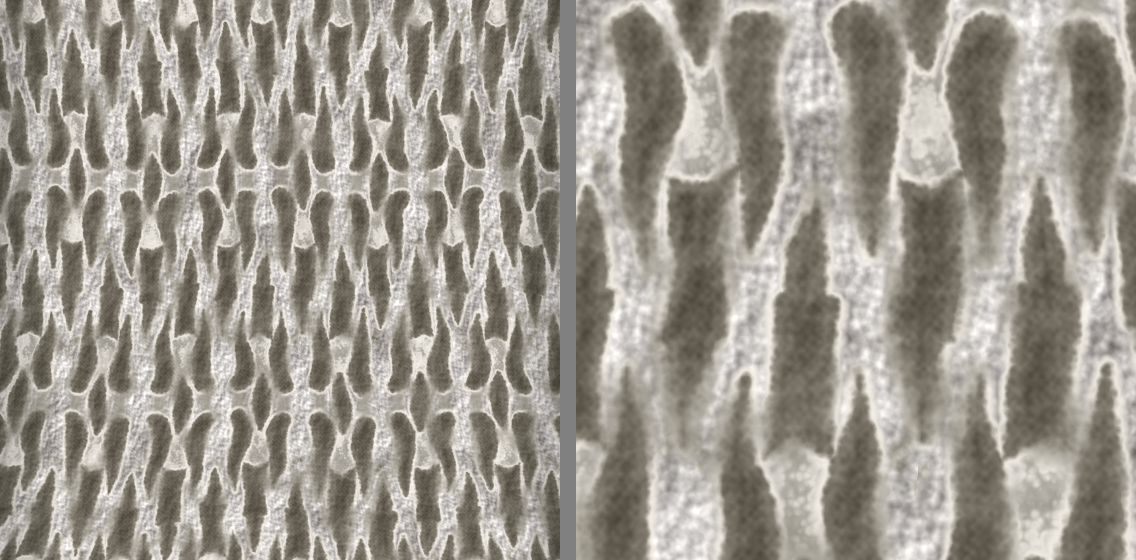
Left, the full canvas; right, a detail of the centre.
Reproduce this texture procedurally as a Shadertoy shader.

```glsl
// Staggered rows of dark lenses, curved wings and pointed spears sunk into pale crumpled cloth.
// Each motif is mirrored and made of tapered capsules; rows overlap so that spears interlock.
// Sines bend the outlines, cellular noise gives the crumple, grain and wear.

const vec3 DARK   = vec3(0.365, 0.345, 0.295);
const vec3 OLIVE  = vec3(0.50, 0.48, 0.43);
const vec3 TAN    = vec3(0.59, 0.57, 0.52);
const vec3 GREY   = vec3(0.62, 0.60, 0.585);
const vec3 SILVER = vec3(0.83, 0.815, 0.805);
const vec3 CREAM  = vec3(0.95, 0.93, 0.89);

const float ROW_STEP = 0.397;   // canvas height between rows
const float UNIT = 0.1367;      // mean column width

vec2 hash2(vec2 p) {
    p = vec2(dot(p, vec2(127.1, 311.7)), dot(p, vec2(269.5, 183.3)));
    return fract(sin(p) * 43758.5);
}

// Distance to the nearest scattered point
float cells(vec2 p) {
    vec2 id = floor(p), f = p - id;
    float best = 2.0;
    for (int y = -1; y <= 1; y++)
        for (int x = -1; x <= 1; x++) {
            vec2 o = vec2(x, y);
            best = min(best, length(o + hash2(id + o) - f));
        }
    return best;
}

float crumple(vec2 p) {
    return 0.5 * cells(p * vec2(5.0, 3.0)) + 0.28 * cells(p * vec2(13.0, 9.0) + 7.0)
         + 0.22 * cells(p * 25.0 + 3.0);
}

vec2 sway(vec2 p) {
    return vec2(sin(p.y * 3.1 + 1.7 * sin(p.x * 1.3)) + 0.6 * sin(p.y * 7.3 + p.x * 4.1),
                sin(p.x * 2.3 + 1.1) + 0.7 * sin(p.x * 5.7 + p.y * 2.9));
}

// Capsule whose radius shrinks from ra to rb along a convex curve
float taper(vec2 p, vec2 a, vec2 b, float ra, float rb) {
    vec2 ab = b - a;
    float h = clamp(dot(p - a, ab) / dot(ab, ab), 0.0, 1.0);
    return length(p - a - h * ab) - mix(ra, rb, h * h);
}

float box(vec2 p, vec2 halfSize) {
    vec2 q = abs(p) - halfSize;
    return length(max(q, 0.0)) + min(max(q.x, q.y), 0.0);
}

// Dark shapes of one motif, centred on its lens
float motif(vec2 p) {
    p = abs(p);
    float lens = taper(p, vec2(0.0), vec2(0.0, 0.37), 0.115, 0.03);
    float hook = 0.05 * smoothstep(0.42, 0.12, p.y);
    vec2 w = p - vec2(hook + 0.015 * sin(p.y * 9.0), 0.0);
    float wing = taper(w, vec2(0.225, 0.26), vec2(0.255, 1.17), 0.128, 0.015);
    float waist = 0.112 + 0.06 * abs(p.y - 1.2);
    float body = box(p - vec2(0.0, 1.23 - 0.4 * p.x), vec2(waist, 0.33)) - 0.012;
    float tip = taper(p, vec2(0.0, 1.42), vec2(0.0, 1.97), 0.1, 0.012);
    return min(min(lens, wing), min(body, tip));
}

void mainImage(out vec4 fragColor, in vec2 fragCoord) {
    vec2 uv = fragCoord / iResolution.xy;
    float pixel = 1.0 / (min(iResolution.x, iResolution.y) * UNIT);

    // Columns widen towards the bottom
    float t = (uv.y - 0.281) / ROW_STEP;
    float column = (uv.x - 0.609) / (0.135 + 0.045 * (uv.y - 0.72) * (uv.y - 0.72));
    vec2 p = vec2(column, t * ROW_STEP / UNIT);
    vec2 bend = sway(p);
    float rough = crumple(p);

    // Two overlapping rows, every other one shifted by half a column
    float d = 2.0, strut = 0.0, hollow = 0.0, crease = 0.0;
    for (int i = 0; i < 2; i++) {
        float row = floor(t) + float(i);
        float u = column + 0.5 * mod(row, 2.0) + 0.02 * bend.x;
        float id = floor(u + 0.5);
        vec2 jitter = hash2(vec2(id, row)) - 0.5;
        vec2 q = vec2(u - id, (t - row) * ROW_STEP / UNIT + 0.03 * bend.y);
        q = q * (1.0 + vec2(0.06, 0.07) * jitter) + 0.02 * jitter.yx;
        d = min(d, motif(q));
        vec2 m = abs(q);
        strut = max(strut, smoothstep(0.15, 0.05, m.x) * smoothstep(0.36, 0.15, abs(m.y - 0.63)));
        hollow = max(hollow, smoothstep(0.2, 0.04, m.y) * smoothstep(0.13, 0.03, abs(m.x - 0.28)));
        float line = abs(m.x - 0.47 + 0.05 * sin(m.y * 17.0 + row));
        crease = max(crease, smoothstep(0.08, 0.0, line) * smoothstep(0.35, 0.1, abs(m.y - 0.82)));
    }
    d += 0.07 * (rough - 0.5);

    // Crumpled cloth, lit from the upper left
    float relief = rough - crumple(p + vec2(-0.025, 0.035));
    float smudge = smoothstep(0.35, 0.85, cells(p * vec2(2.6, 1.5) + 0.25 * bend));
    vec3 color = mix(SILVER, GREY, 0.75 * smudge);
    color = mix(color, TAN, 0.85 * crease * smoothstep(0.35, 0.55, rough));
    color += 0.8 * relief;

    // Warm struts, shaded hollows, soft shadows and thin broken rims
    float wear = smoothstep(0.3, 0.75, cells(p * vec2(3.5, 2.0) + 11.0));
    vec3 warm = mix(CREAM, TAN, smoothstep(0.35, 0.6, rough));
    color = mix(color, warm, 0.7 * strut);
    color = mix(color, TAN, 0.75 * hollow);
    color = mix(color, TAN, 0.75 * wear * smoothstep(0.12, 0.0, d));
    color = mix(color, CREAM, (0.9 - 0.6 * wear) * smoothstep(0.05, 0.012, d));

    // Sunken dark shapes with unevenly worn, soft edges
    float edge = max(pixel, mix(0.018, 0.06, wear));
    float weave = sin(p.x * 130.0) * sin(p.y * 110.0) * smoothstep(0.12, 0.04, pixel);
    float depth = smoothstep(0.0, 0.11, -d) * (1.0 - 0.6 * wear);
    vec3 sunken = mix(OLIVE, DARK, depth);
    sunken += 0.015 * weave + 0.22 * relief;
    color = mix(color, sunken, smoothstep(edge, -edge, d));

    // Darker towards the sides
    color *= 1.0 - 0.18 * smoothstep(0.38, 0.52, abs(uv.x - 0.5));
    fragColor = vec4(clamp(color, 0.0, 1.0), 1.0);
}
```
